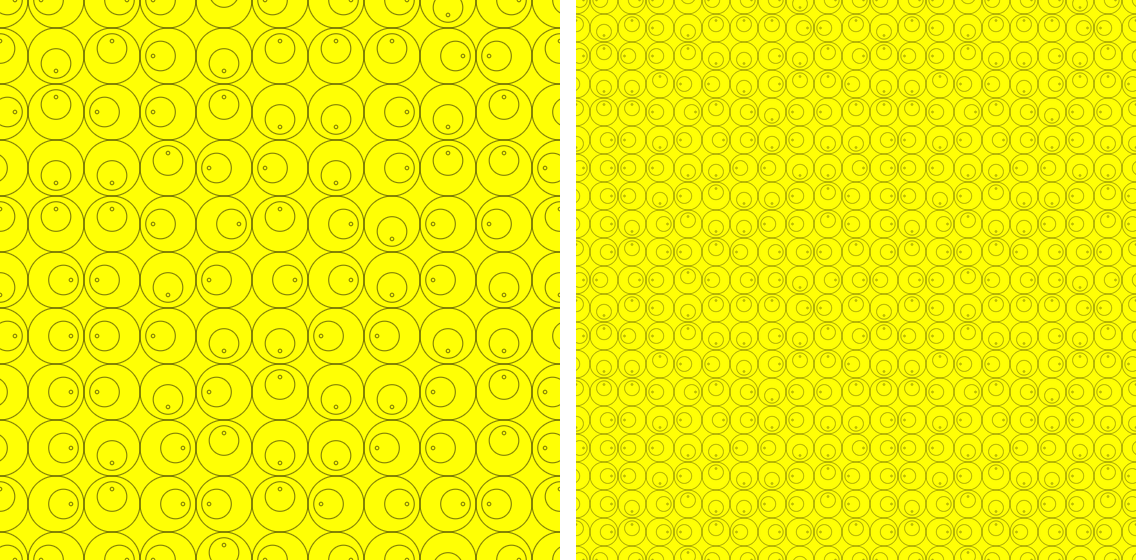
Left: one tile. Right: repeated 2 by 2.
This pattern is drawn by a three.js fragment shader. Its source:

```glsl
varying vec2 vUv;

const float REPEATS = 10.0;
const float HALF_LINE = 0.0104;
const float INK_ALPHA = 0.5;
const float HALF_PI = 1.5707963;
const vec3 YELLOW = vec3(1.0, 1.0, 0.02);
const vec3 INK = vec3(0.04, 0.03, 0.03);

float hash(vec2 p) {
  return fract(sin(dot(p, vec2(127.1, 311.7))) * 43758.5453);
}

// Unit vector along one of the four axis directions, wrapping across the tile
vec2 gazeDirection(vec2 cell) {
  vec2 wrapped = floor(mod(cell + 0.5, REPEATS));
  float angle = HALF_PI * floor(4.0 * hash(wrapped + 3.0));
  return vec2(cos(angle), sin(angle));
}

// Pixel coverage of a thin circle outline
float ring(vec2 p, float radius, float halfWidth, float pixel) {
  float d = length(p) - radius;
  float outer = clamp((d + halfWidth) / pixel + 0.5, 0.0, 1.0);
  float inner = clamp((d - halfWidth) / pixel + 0.5, 0.0, 1.0);
  return outer - inner;
}

vec3 drawInk(vec3 base, float coverage) {
  return mix(base, INK, INK_ALPHA * coverage);
}

void main() {
  vec2 grid = vUv * REPEATS;
  float pixel = max(fwidth(grid.x), 0.0001);

  // Circles are centred on the whole grid points
  vec2 cell = floor(grid + 0.5);
  vec2 p = grid - cell;
  vec2 gaze = gazeDirection(cell);

  // Nearest neighbour, whose outline overlaps at the touching point
  vec2 neighbour = abs(p.x) > abs(p.y) ? vec2(sign(p.x), 0.0) : vec2(0.0, sign(p.y));

  vec3 color = YELLOW;
  color = drawInk(color, ring(p, 0.5, HALF_LINE, pixel));
  color = drawInk(color, ring(p - neighbour, 0.5, HALF_LINE, pixel));

  // Inner circles shifted along the gaze
  color = drawInk(color, ring(p - gaze * 0.1335, 0.264, HALF_LINE, pixel));
  color = drawInk(color, ring(p - gaze * 0.267, 0.031, HALF_LINE, pixel));

  gl_FragColor = vec4(color, 1.0);
}
```
